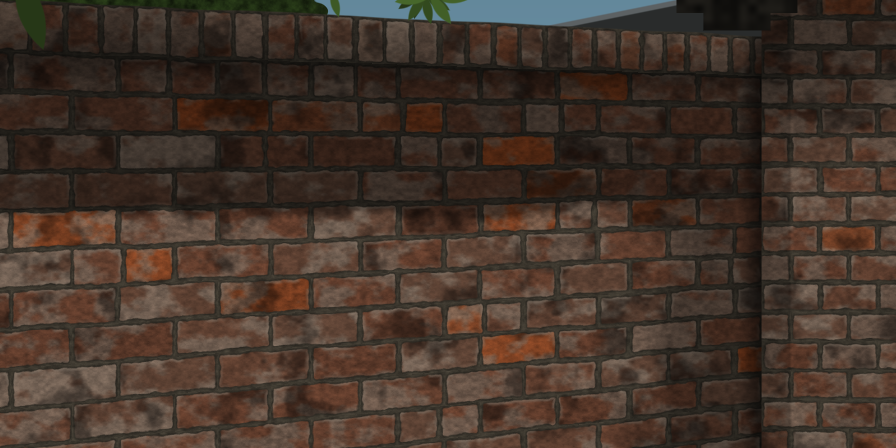
Write a Shadertoy shader that draws this texture.

```glsl
// A weathered brick garden wall receding to a brick pier, half in shade.
// Courses converge by a perspective mapping; every brick is a noisy rounded
// box whose tint, soot and pale wear come from hashes of its cell.

#define JOINT 0.0062        // half width of a mortar joint
#define COPING 1.35         // coping height in courses
#define PIER_X 1.70         // left edge of the pier
#define CORNER_X 1.765      // front corner of the pier
#define RED vec3(0.44, 0.275, 0.20)
#define ORANGE vec3(0.58, 0.28, 0.13)
#define BROWN vec3(0.34, 0.25, 0.20)
#define PALE vec3(0.50, 0.45, 0.40)
#define MORTAR vec3(0.235, 0.215, 0.18)
#define SKY vec3(0.41, 0.56, 0.64)
#define LEAF vec3(0.20, 0.29, 0.12)

float hash(vec2 p) {
    vec3 q = fract(p.xyx * vec3(0.1031, 0.1030, 0.0973));
    q += dot(q, q.yzx + 33.33);
    return fract((q.x + q.y) * q.z);
}

float noise(vec2 p) {
    vec2 i = floor(p), f = fract(p);
    f = f * f * (3.0 - 2.0 * f);
    vec2 e = vec2(0.0, 1.0);
    return mix(mix(hash(i), hash(i + e.yx), f.x),
               mix(hash(i + e), hash(i + e.yy), f.x), f.y);
}

float fbm(vec2 p) {
    float sum = 0.0, amp = 0.53;
    for (int i = 0; i < 4; i++) {
        sum += amp * noise(p);
        p = p * 2.03 + 17.3;
        amp *= 0.5;
    }
    return sum;
}

// Brick and mortar colour; f is the place in the cell, y running down
vec3 brick(vec2 id, vec2 f, vec2 size, vec2 p, float age, float px) {
    float tone = hash(id + 31.7), kind = hash(id * 1.7 + 83.1);
    vec2 jitter = (vec2(hash(id + 5.3), hash(id + 9.1)) - 0.5) * 0.003;
    vec2 b = abs((f - 0.5) * size + jitter) - size * 0.5 + JOINT + 0.004;
    float d = length(max(b, 0.0)) + min(max(b.x, b.y), 0.0) - 0.004;
    d += (fbm(p * 55.0) - 0.5) * 0.008;

    float grain = fbm(p * vec2(85.0, 120.0) + id);
    float patches = fbm(p * vec2(17.0, 25.0) + id * 3.1);
    vec3 col = mix(RED, BROWN, smoothstep(0.35, 0.9, tone) * 0.85);
    col = mix(col, ORANGE, smoothstep(0.86, 0.92, kind) * (1.0 - age));
    float wear = smoothstep(0.48, 0.72, patches + 0.18 * age + 0.22 * step(kind, 0.14));
    col = mix(col, PALE, wear * 0.65);
    col *= 0.76 + 0.25 * tone + 0.45 * (grain - 0.5);
    col *= 1.0 - 0.4 * smoothstep(0.55, 0.75, fbm(p * 12.0 + id * 7.0));

    // Chipped pale arris, strongest along the upper edge
    float rim = smoothstep(-0.009, -0.001, d) * smoothstep(0.4, 0.65, noise(p * 38.0));
    col = mix(col, PALE, rim * mix(0.6, 0.15, f.y));

    vec3 joint = MORTAR * (0.7 + 0.6 * grain) * (0.75 + 0.25 * smoothstep(0.0, 0.006, d));
    return mix(col, joint, smoothstep(-px, px, d));
}

// Pointed leaf from its stem, along a direction
float leaf(vec2 p, vec2 stem, float angle, float len, float px) {
    vec2 dir = vec2(cos(angle), sin(angle)), q = p - stem;
    float along = dot(q, dir) / len;
    float across = abs(dot(q, vec2(-dir.y, dir.x)));
    float width = 0.62 * len * along * (1.0 - along);
    return smoothstep(px, -px, across - width);
}

// Sky, distant roof and the hedge behind the wall
vec3 backdrop(vec2 p, float px) {
    vec3 col = SKY * (0.95 + 0.15 * p.y);
    float roof = 0.052 - 0.2 * (p.x - 1.25);
    col = mix(col, vec3(0.36, 0.38, 0.39), smoothstep(-px, px, p.y - roof));
    col = mix(col, vec3(0.16, 0.17, 0.17), smoothstep(-px, px, p.y - roof - 0.012));
    float hedge = 0.7 + 0.04 * noise(p * 40.0) - p.x;
    return mix(col, LEAF * (0.2 + 0.8 * fbm(p * 60.0)), smoothstep(-px, px, hedge));
}

void mainImage(out vec4 fragColor, in vec2 fragCoord) {
    // Canvas space: x from 0 to 2, y from 0 at the top to 1
    vec2 p = vec2(2.0 * fragCoord.x / iResolution.x, 1.0 - fragCoord.y / iResolution.y);
    float px = 1.0 / iResolution.y;
    float ripple = fbm(p * vec2(9.0, 5.0)) - 0.5;
    vec3 col = backdrop(p, px);

    // Perspective of the long wall: n counts courses, u counts bricks
    float rise = 0.0885 - 0.01297 * p.x;
    float n = (p.y - 0.117 - 0.0312 * p.x) / rise + 0.06 * (noise(p * 9.0) - 0.5);
    float u = 0.355 * p.x / rise;
    float width = rise * rise / 0.0314;
    float sun = smoothstep(-0.015, 0.015, p.y - 0.475 + 0.09 * ripple);
    sun *= 1.0 - 0.75 * smoothstep(1.38, 1.52, p.x + 0.25 * ripple);

    vec3 wall;
    if (n < 0.0) {
        vec2 g = vec2(u * 3.0 + 0.2, n / COPING + 1.0);
        wall = brick(vec2(floor(g.x), 70.0), vec2(fract(g.x), g.y),
                     vec2(width / 3.0, COPING * rise), p, 0.75, px);
        wall *= mix(0.62, 0.8, smoothstep(0.2, 0.9, p.x)) * (1.08 - 0.35 * g.y);
    } else {
        float row = floor(n);
        vec2 g = vec2(u - mix(0.1, 0.66, mod(row, 2.0)), n);
        vec2 id = vec2(floor(g.x), row) + 20.0, f = fract(g), size = vec2(width, rise);
        if (hash(id + 3.7) > 0.88) {   // some stretchers become two headers
            id.x += 0.5 * floor(f.x * 2.0);
            f.x = fract(f.x * 2.0);
            size.x *= 0.5;
        }
        wall = brick(id, f, size, p, 0.25 * sun, px) * mix(0.57, 1.02, sun);
        wall *= mix(0.68, 1.0, smoothstep(0.0, 0.9, n));
    }
    wall *= 1.0 - 0.5 * smoothstep(PIER_X - 0.06, PIER_X, p.x);
    col = mix(col, wall, smoothstep(-px, px, (n + COPING) * rise));

    // Pier, bonded around its front corner
    float course = (p.y - 0.171) / 0.0656;
    float row = floor(course);
    float v = (p.x - CORNER_X) / 0.13 - 0.5 * mod(row, 2.0);
    vec3 pier = brick(vec2(floor(v) + 50.0, row + 40.0), vec2(fract(v), fract(course)),
                      vec2(0.13, 0.0656), p, 0.45, px);
    pier *= mix(0.55, 0.98, smoothstep(0.08, 0.42, p.y + 0.2 * ripple));
    pier *= mix(0.78, 1.0, smoothstep(-0.004, 0.004, p.x - CORNER_X));
    col = mix(col, pier, smoothstep(-px, px, p.x - PIER_X));

    // Dark stepped cap at the head of the pier
    float cap = max(abs(p.x - 1.645) - 0.135 + 0.06 * step(0.03, p.y), p.y - 0.068);
    col = mix(col, vec3(0.075, 0.07, 0.06) * (0.6 + noise(p * 50.0)), smoothstep(px, -px, cap));

    // Leaves hanging over the coping
    for (int i = 0; i < 8; i++) {
        float k = float(i), r = hash(vec2(k, 4.0));
        vec2 stem = vec2(0.95 + 0.04 * (r - 0.5), -0.012);
        float cover = leaf(p, stem, 0.15 + 0.4 * k, 0.05 + 0.04 * r, px);
        col = mix(col, LEAF * (0.6 + 0.9 * r), cover);
    }
    col = mix(col, LEAF * 1.2, leaf(p, vec2(0.74, -0.02), 1.3, 0.06, px));
    col = mix(col, LEAF * 0.75, leaf(p, vec2(0.04, -0.06), 1.25, 0.18, px));
    fragColor = vec4(col, 1.0);
}
```
